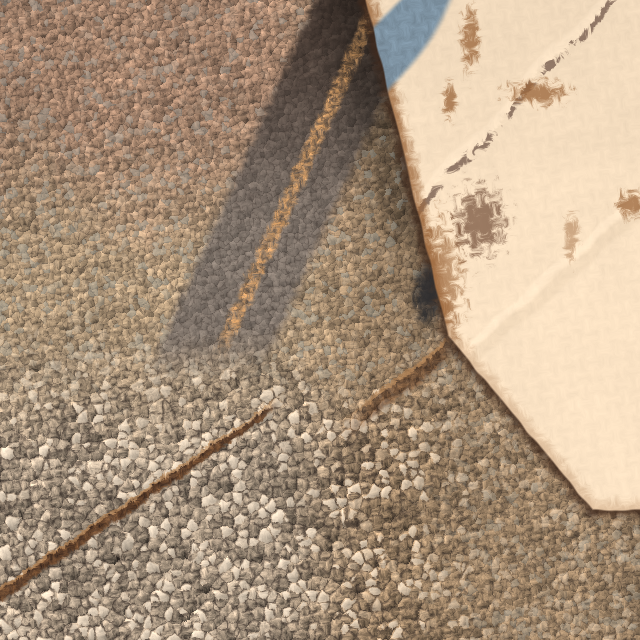
A WebGL 1 fragment shader for this texture:

```glsl
precision highp float;
// Sunlit gravel with twin shadow bands, a seam, and a flaking plaster wall.
uniform vec2 u_resolution;

const vec3 GRAVEL_TOP = vec3(0.64, 0.51, 0.42);
const vec3 GRAVEL_MID = vec3(0.70, 0.60, 0.48);
const vec3 GRAVEL_LOW = vec3(0.65, 0.58, 0.50);
const vec3 GRAVEL_RIGHT = vec3(0.60, 0.50, 0.39);
const vec3 PEBBLE = vec3(0.88, 0.82, 0.74);
const vec3 GAP = vec3(0.22, 0.18, 0.16);
const vec3 GOLD = vec3(0.78, 0.58, 0.38);
const vec3 PLASTER = vec3(0.985, 0.89, 0.77);
const vec3 BLUE_SHADE = vec3(0.47, 0.56, 0.63);
const vec3 RUST = vec3(0.60, 0.39, 0.22);
const vec3 SOIL = vec3(0.25, 0.16, 0.11);
const vec2 CORNER = vec2(0.70, 0.475);
const float COARSE = 64.0;
const float FINE = 105.0;

float ramp(float a, float b, float x) { return smoothstep(a, b, x); }

vec2 hash2(vec2 p) {
  return fract(sin(vec2(dot(p, vec2(127.1, 311.7)), dot(p, vec2(269.5, 183.3)))) * 43758.5);
}

// Layered, folded sines, roughly -1 to 1.
float mottle(vec2 p) {
  float sum = 0.0, amp = 0.6;
  for (int i = 0; i < 5; i++) {
    p = mat2(0.8, 0.6, -0.6, 0.8) * p * 1.7 + 1.3;
    p += 0.8 * sin(p.yx * 1.2);
    sum += amp * sin(p.x) * sin(p.y);
    amp *= 0.65;
  }
  return sum;
}

// Cellular noise of uneven sizes: gap distance, tone, slant toward the light.
vec3 cells(vec2 p) {
  vec2 nearest = vec2(0.0), id = vec2(0.0);
  float d1 = 9.0, d2 = 9.0;
  for (int j = -1; j <= 1; j++)
    for (int i = -1; i <= 1; i++) {
      vec2 cell = floor(p) + vec2(float(i), float(j));
      vec2 h = hash2(cell), offset = cell + h - p;
      float d = length(offset) * (0.75 + 0.6 * fract(h.x * 7.0 + h.y * 5.0));
      if (d < d1) { d2 = d1; d1 = d; nearest = offset; id = cell; }
      else d2 = min(d2, d);
    }
  return vec3(d2 - d1, hash2(id + 17.0).x, dot(nearest, vec2(0.6, -0.8)));
}

float blob(vec2 p, vec2 center, vec2 radius, float rough) {
  return 1.0 - ramp(0.3, 1.2, length((p - center) / radius) + rough);
}

float band(float d, float width) { return 1.0 - ramp(0.4 * width, width, abs(d)); }

vec3 gravel(vec2 p, float wall) {
  float m = mottle(p * 9.0), grit = mottle(p * 75.0), dust = mottle(p * 150.0 + 5.0);
  vec3 base = mix(GRAVEL_LOW, GRAVEL_MID, ramp(0.28, 0.5, p.y + 0.03 * m));
  base = mix(base, GRAVEL_TOP, ramp(0.56, 0.85, p.y + 0.05 * m));
  base = mix(base, GRAVEL_RIGHT, ramp(0.40, 0.62, p.x)) * (1.0 + 0.08 * m);

  // Twin bands of shade around a narrow ray of sun.
  float across = p.x - 0.358 - 0.448 * (p.y - 0.48) + 0.005 * grit;
  float shade = ramp(0.0, 0.5, band(across + 0.011, 0.11)) * ramp(0.38, 0.49, p.y + 0.02 * m);
  vec3 dark = mix(vec3(0.48, 0.44, 0.41), GAP * 1.1, ramp(0.6, 1.0, p.y));
  base = mix(base, dark, 0.92 * shade);
  float ray = band(across, 0.017) * ramp(0.43, 0.5, p.y);
  base = mix(base, GOLD, ray * clamp(0.65 + 0.5 * dust, 0.0, 1.0));
  base *= 1.0 - 0.35 * ramp(-0.12, 0.0, wall) * ramp(0.42, 0.7, p.y);

  // Pebbles set in grit: coarse below, fine above.
  vec2 warped = p + 0.002 * vec2(grit, dust);
  vec3 big = cells(warped * COARSE), small = cells(warped * FINE + 40.0);
  float coarse = 1.0 - ramp(0.32, 0.5, p.y + 0.05 * m);
  coarse *= 1.0 - 0.7 * ramp(0.58, 0.8, p.x);
  vec3 stone = mix(small, big, 0.1 + 0.7 * coarse);
  float relief = (0.36 + 0.2 * coarse) * (1.0 - 0.4 * shade);
  vec3 color = base * (1.0 + relief * (stone.y - 0.45 + 0.8 * stone.z + 0.45 * dust));
  float gap = 1.0 - ramp(0.0, 0.3, stone.x + 0.08 * dust);
  color = mix(color, GAP, gap * (0.28 + 0.28 * coarse) * ramp(-0.5, 0.4, grit + 0.3));
  float bright = ramp(0.55, 0.8, big.y) * ramp(0.1, 0.3, big.x + 0.06 * dust);
  color = mix(color, PEBBLE * (1.0 + 0.35 * big.z), bright * (0.1 + 0.6 * coarse) * (1.0 - 0.7 * shade));
  color = mix(color, vec3(0.46, 0.5, 0.5), 0.4 * ramp(0.8, 0.9, small.y) * (1.0 - coarse) * (1.0 - shade));

  // Seam in two offset lengths, with a thin lit lip and rusty filling.
  float wobble = 0.003 * (0.6 * sin(p.x * 70.0) + grit + dust);
  float left = p.y - 0.075 - 0.68 * p.x + wobble;
  float right = p.y - 0.466 - 0.75 * (p.x - 0.7) + wobble;
  float onLeft = 1.0 - ramp(0.41, 0.44, p.x);
  float onRight = ramp(0.52, 0.6, p.x) * (1.0 - ramp(0.69, 0.71, p.x));
  float filling = max(band(left + 0.004, 0.016 - 0.018 * p.x) * onLeft, 0.7 * band(right + 0.014, 0.022) * onRight);
  color = mix(color, mix(SOIL, RUST, 0.3 + 0.4 * dust), 0.9 * filling);
  color = mix(color, GOLD, 0.6 * max(band(left - 0.005, 0.004) * onLeft, band(right, 0.005) * onRight));

  // Grime and damp pocket against the wall.
  color = mix(color, SOIL, 0.75 * ramp(-0.02, 0.0, wall + 0.005 * grit));
  return mix(color, vec3(0.17, 0.17, 0.18), 0.9 * blob(p, vec2(0.667, 0.54), vec2(0.022, 0.05), 0.3 * grit));
}

vec3 plaster(vec2 p, float wall) {
  float m = mottle(p * 14.0), grit = mottle(p * 110.0), rough = 0.5 * grit;
  vec3 color = PLASTER * (1.0 + 0.012 * m + 0.02 * grit - 0.04 * ramp(0.55, 1.0, p.y));
  // Broken flaking line and soft ridge.
  float flake = p.y - 0.68 - 1.09 * (p.x - 0.664) + 0.008 * sin(p.x * 43.0) + 0.006 * grit;
  float broken = ramp(-0.2, 0.2, mottle(p * 32.0));
  color = mix(color, vec3(0.5, 0.4, 0.34), 0.85 * band(flake, 0.011) * broken);
  float ridge = p.y - 0.49 - 0.87 * (p.x - 0.77) + 0.006 * m;
  color += 0.03 * (band(flake - 0.018, 0.014) + band(ridge, 0.014) - band(ridge + 0.02, 0.02));
  // Rust chips and stains.
  float chips = blob(p, vec2(0.735, 0.94), vec2(0.015, 0.05), rough);
  chips = max(chips, blob(p, vec2(0.702, 0.842), vec2(0.011, 0.03), rough));
  chips = max(chips, blob(p, vec2(0.84, 0.855), vec2(0.05, 0.02), rough));
  chips = max(chips, 0.6 * blob(p, vec2(0.893, 0.63), vec2(0.012, 0.04), rough));
  chips = max(chips, blob(p, vec2(0.985, 0.68), vec2(0.022), rough));
  chips = max(chips, 0.8 * blob(p, vec2(0.685, 0.56), vec2(0.04, 0.1), rough));
  color = mix(color, RUST, 0.75 * chips);
  color = mix(color, SOIL * 1.6, 0.65 * blob(p, vec2(0.75, 0.655), vec2(0.042, 0.055), rough));
  float edge = 1.0 - ramp(0.0, 0.024, wall + 0.006 * grit);
  color = mix(color, RUST, edge * (0.25 + 0.5 * ramp(0.44, 0.52, p.y)));
  // Blue shade crossing the top, beside a sliver of sun.
  float rise = p.y - 0.863;
  float bound = p.x - 0.61 - 0.67 * rise - 0.012 * sin(rise * 22.0);
  float shade = (1.0 - ramp(-0.008, 0.008, bound)) * ramp(-0.006, 0.008, p.x - p.y + 0.375);
  return mix(color, BLUE_SHADE * (1.0 + 0.08 * grit), 0.95 * shade);
}

void main() {
  vec2 p = gl_FragCoord.xy / u_resolution, q = p - CORNER;
  float wall = min(min(q.x + 0.244 * q.y, 0.77 * (q.x + 0.83 * q.y)), p.y - 0.203);
  wall += 0.001 * sin(p.y * 63.0 + 2.0 * sin(p.x * 80.0));
  vec3 color = mix(gravel(p, wall), plaster(p, wall), ramp(-0.002, 0.002, wall));
  gl_FragColor = vec4(clamp(color, 0.0, 1.0), 1.0);
}
```
